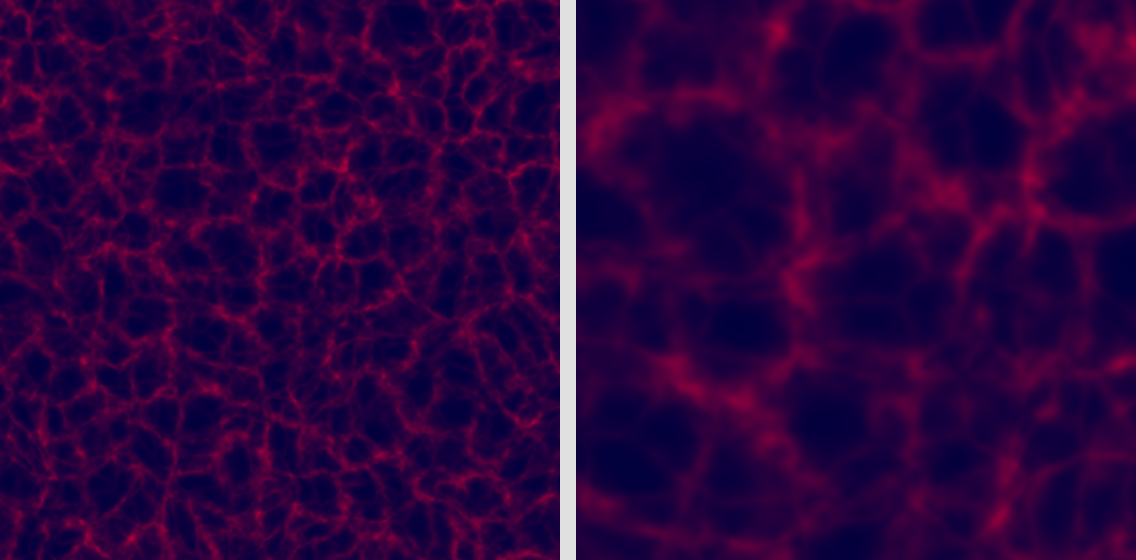
Left, the full canvas; right, a detail of the centre.
Give the GLSL for this texture, as a three.js fragment shader.

```glsl
// A soft crimson web of filaments over deep navy, like fibres or cosmic dust.
// Three sizes of wrapped cellular noise give the walls; their domain is bent by
// wrapped value noise, and a finer grain breaks the walls into wisps.

varying vec2 vUv;

// Wraps a lattice cell to n repeats and returns two random values for it.
vec2 hashCell(vec2 cell, float n) {
  cell -= n * floor((cell + 0.5) / n);
  vec3 q = fract(vec3(cell.xyx + n * 1.37) * vec3(0.1031, 0.1030, 0.0973));
  q += dot(q, q.yzx + 33.33);
  return fract((q.xx + q.yz) * q.zy);
}

// Two channels of smooth value noise with n repeats across the canvas.
vec2 noise(vec2 uv, float n) {
  vec2 p = uv * n;
  vec2 cell = floor(p);
  vec2 f = fract(p);
  f = f * f * (3.0 - 2.0 * f);
  vec2 low = mix(hashCell(cell, n), hashCell(cell + vec2(1.0, 0.0), n), f.x);
  vec2 high = mix(hashCell(cell + vec2(0.0, 1.0), n), hashCell(cell + 1.0, n), f.x);
  return mix(low, high, f.y);
}

// Glow along the cell walls: 1 on a wall, falling off towards the cell centre.
float cellWalls(vec2 uv, float n, float falloff) {
  vec2 p = uv * n;
  vec2 cell = floor(p);
  float nearest = 9.0;
  float second = 9.0;
  for (int y = -1; y <= 1; y++) {
    for (int x = -1; x <= 1; x++) {
      vec2 neighbour = cell + vec2(float(x), float(y));
      vec2 seed = neighbour + 0.05 + 0.9 * hashCell(neighbour, n);
      float d = distance(p, seed);
      second = min(second, max(nearest, d));
      nearest = min(nearest, d);
    }
  }
  float gap = second - nearest;
  // The rounded distance keeps the crest of the wall soft.
  return exp(-falloff * (sqrt(gap * gap + 0.01) - 0.1));
}

void main() {
  // Bend the walls, from broad curves down to frayed edges
  vec2 bent = vUv;
  bent += 0.044 * (noise(vUv, 9.0) - 0.5);
  bent += 0.014 * (noise(vUv, 24.0) - 0.5);
  bent += 0.007 * (noise(vUv, 71.0) - 0.5);

  // Long strands, main cells and faint inner threads
  float web = 0.29 * cellWalls(bent, 7.0, 7.0)
            + 0.47 * cellWalls(bent + 0.31, 13.0, 4.6)
            + 0.26 * cellWalls(bent + 0.67, 22.0, 4.0);

  // Uneven strength and fine grain
  float grain = 0.55 * noise(vUv, 73.0).x + 0.45 * noise(vUv, 131.0).y;
  web *= (0.88 + 0.24 * noise(vUv, 5.0).x) * (0.6 + 0.8 * grain);

  float crimson = 0.43 * pow(web, 1.5);
  gl_FragColor = vec4(crimson, 0.0, 0.24, 1.0);
}
```
